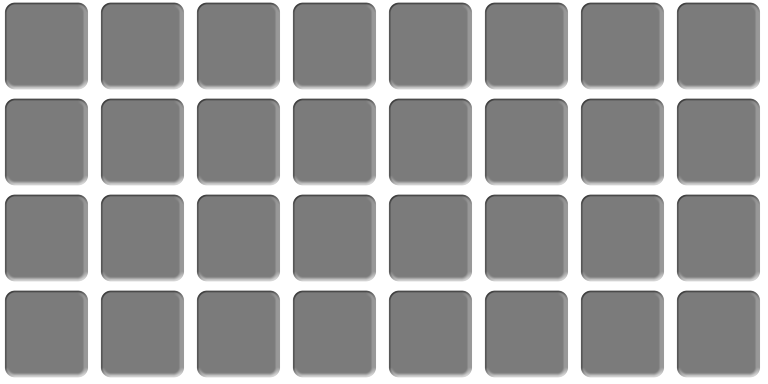
Give the GLSL for this pattern, as a WebGL 2 fragment shader.

```glsl
#version 300 es
precision highp float;
// A grid of identical grey rounded tiles on white, each with a soft bevel.
// A rounded-box distance gives the outline; its normal picks which edges
// are lit (right, bottom) and which are shaded (left, top).

#define GRID vec2(8.0, 4.0)
#define TILE_CENTER vec2(0.484, 0.521)
#define TILE_HALF vec2(0.433, 0.452)
#define CORNER_RADIUS 0.105
#define LIT_WIDTH 0.055
#define SHADE_WIDTH 0.026
#define RIGHT_GAIN 0.115
#define BOTTOM_GAIN 0.34
#define LEFT_LOSS 0.14
#define TOP_LOSS 0.19

uniform vec2 u_resolution;
out vec4 fragColor;

const vec3 GAP_COLOR = vec3(1.0);
const float BODY_TONE = 0.482;

// Signed distance to a rounded box, with the outward normal near its rim.
float roundedBox(vec2 p, vec2 halfSize, float radius, out vec2 normal) {
  vec2 q = abs(p) - halfSize + radius;
  vec2 outer = max(q, 0.0);
  normal = sign(p) * outer / max(length(outer), 1e-4);
  return length(outer) + min(max(q.x, q.y), 0.0) - radius;
}

// Grey level of the tile at a given depth inside its rim.
float bevelTone(float depth, vec2 normal) {
  vec2 lit = max(vec2(normal.x, -normal.y), 0.0);
  vec2 shaded = max(vec2(-normal.x, normal.y), 0.0);
  float plateau = 1.0 - smoothstep(0.6 * LIT_WIDTH, 1.1 * LIT_WIDTH, depth);
  float ramp = 1.0 - smoothstep(0.1 * LIT_WIDTH, LIT_WIDTH, depth);
  float rim = 1.0 - smoothstep(0.4 * SHADE_WIDTH, SHADE_WIDTH, depth);
  float light = lit.x * RIGHT_GAIN * plateau + lit.y * BOTTOM_GAIN * ramp;
  float shadow = dot(shaded, vec2(LEFT_LOSS, TOP_LOSS)) * rim;
  return BODY_TONE + light - shadow;
}

void main() {
  // Cell coordinates, 0 to 1 across each repeat
  vec2 cell = fract(gl_FragCoord.xy / u_resolution * GRID);
  vec2 pixel = GRID / u_resolution;
  float edge = 0.6 * max(pixel.x, pixel.y);

  // Tile shape and shading
  vec2 normal;
  float dist = roundedBox(cell - TILE_CENTER, TILE_HALF, CORNER_RADIUS, normal);
  float coverage = 1.0 - smoothstep(-edge, edge, dist);
  vec3 tile = vec3(bevelTone(max(-dist, 0.0), normal));

  fragColor = vec4(mix(GAP_COLOR, tile, coverage), 1.0);
}
```
